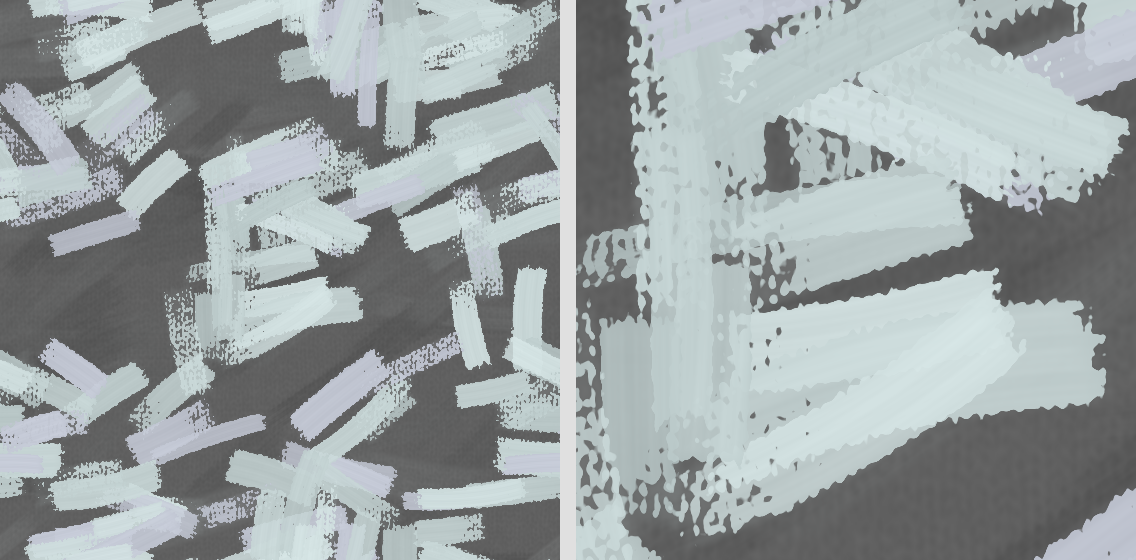
Left: the whole. Right: its middle third, enlarged.
Reproduce this texture procedurally as a Shadertoy shader.

```glsl
// Pale dry-brush strokes over a charcoal ground on woven canvas.
// Strokes wrap around the tile; each lays paint where its load exceeds
// the height of the weave, so worn ends break up into threads.

const float TAU = 6.2831853;

vec4 hash4(float n) {
    return fract(sin(n * vec4(12.99, 78.23, 37.72, 93.99) + vec4(1, 2, 3, 4)) * 4375.85);
}

vec2 hash2(vec2 c) {
    vec3 q = fract(c.xyx * vec3(0.1031, 0.1030, 0.0973));
    q += dot(q, q.yzx + 33.33);
    return fract((q.xx + q.yz) * q.zy);
}

// Wrapping cellular noise: distance to the nearest scattered point
float cellular(vec2 p, vec2 count) {
    p *= count;
    vec2 base = floor(p);
    float nearest = 2.0;
    for (int y = -1; y <= 1; y++)
    for (int x = -1; x <= 1; x++) {
        vec2 cell = base + vec2(x, y);
        vec2 point = cell + hash2(mod(cell, count));
        nearest = min(nearest, length(point - p));
    }
    return nearest;
}

// Height of the canvas: regular threads roughened by grain
float canvasHeight(vec2 p) {
    float wobble = 0.8 * sin(TAU * (5.0 * p.y + 2.0 * p.x)) + 0.5 * sin(TAU * (17.0 * p.y - 9.0 * p.x));
    float column = sin(TAU * 128.0 * p.x + wobble);
    float row = sin(TAU * 96.0 * p.y + 1.4 * sin(TAU * 64.0 * p.x) + wobble);
    float weave = 0.5 + 0.25 * column + 0.25 * row;
    float grain = cellular(p, vec2(170, 110));
    float patches = cellular(p + 0.37, vec2(34, 30));
    return max(0.1, 0.38 * weave + 0.6 * grain + 0.3 * (patches - 0.4));
}

// Wrapped coordinates of a stroke: its body spans -1 to 1 on both axes
vec2 strokeSpace(vec2 p, vec2 center, float angle, vec2 halfSize, float bend) {
    vec2 d = p - center;
    d -= round(d);
    float c = cos(angle), s = sin(angle);
    d = vec2(c * d.x + s * d.y, c * d.y - s * d.x);
    d.y += bend * d.x * d.x;
    return d / halfSize;
}

float bristles(vec2 q, float seed) {
    return 0.5 * sin(q.y * 8.0 + seed * 40.0 + sin(q.x * 2.0))
         + 0.3 * sin(q.y * 19.0 + seed * 70.0 + q.x)
         + 0.2 * sin(q.y * 37.0 - seed * 90.0);
}

// Broad, soft strokes of charcoal
vec3 paintGround(vec2 p, float height) {
    vec3 color = vec3(0.375);
    for (int i = 0; i < 80; i++) {
        float n = float(i);
        vec4 a = hash4(n + 200.3), b = hash4(n + 400.7);
        vec2 halfSize = vec2(mix(0.07, 0.2, a.z), mix(0.018, 0.045, a.w));
        vec2 q = strokeSpace(p, a.xy, 0.35 + 1.1 * (b.x - 0.5), halfSize, 0.8 * (b.y - 0.5));
        if (max(abs(q.x), abs(q.y)) > 1.2) continue;
        float body = (1.0 - smoothstep(0.6, 1.15, abs(q.x) + 0.12 * bristles(q, b.w)))
                   * (1.0 - smoothstep(0.75, 1.1, abs(q.y) + 0.15 * (height - 0.4)));
        vec3 gray = mix(vec3(0.315), vec3(0.425, 0.43, 0.43), b.z) + 0.01 * bristles(q, b.w);
        color = mix(color, gray, 0.65 * body);
    }
    return color + 0.035 * (height - 0.45);
}

// Pale strokes, laid in loose parallel groups of four
vec3 paintStrokes(vec3 color, vec2 p, float height) {
    for (int i = 0; i < 128; i++) {
        float n = float(i), group = floor(n / 4.0);
        vec4 g = hash4(group + 31.7), a = hash4(n + 607.1), b = hash4(n + 811.9);

        // Most groups rise gently; others stand upright or fall
        float angle = 0.35 + 0.6 * (g.w - 0.5);
        if (g.z > 0.62) angle = 1.57 + 0.4 * (g.w - 0.5);
        if (g.z > 0.84) angle = -0.6 + 0.8 * (g.w - 0.5);
        vec2 along = vec2(cos(angle), sin(angle));
        vec2 center = fract(group * vec2(0.7549, 0.5698)) + 0.25 * (g.xy - 0.5);
        center += along * 0.17 * (a.x - 0.5) + vec2(-along.y, along.x) * 0.18 * (a.y - 0.5);
        angle += 0.4 * (b.x - 0.5);

        vec2 halfSize = vec2(mix(0.055, 0.12, a.z), mix(0.016, 0.034, a.w));
        vec2 q = strokeSpace(p, center, angle, halfSize, 2.0 * (b.y - 0.5));
        if (max(abs(q.x), abs(q.y)) > 1.15) continue;
        if (fract(b.y * 7.0) > 0.5) q.x = -q.x;

        // Paint load fades toward the tail and the ragged rim
        float hair = bristles(q, b.w);
        float load = b.z > 0.78 ? 0.58 : 1.1;
        load -= 0.75 * fract(b.z * 9.0) * smoothstep(-0.3, 1.0, q.x);
        load += 0.09 * hair;
        float rim = (1.0 - smoothstep(0.78, 1.1, abs(q.y)))
                  * (1.0 - smoothstep(0.86, 1.1, abs(q.x) + 0.05 * hair));
        load *= rim;
        float cover = smoothstep(height - 0.06, height + 0.06, load);

        vec3 pale = mix(vec3(0.73, 0.79, 0.79), vec3(0.84, 0.90, 0.90), b.w);
        pale = mix(pale, vec3(0.77, 0.79, 0.84), step(0.75, fract(b.w * 13.0)));
        pale += 0.012 * hair + 0.025 * (load - 0.8);
        float opacity = mix(0.8, 0.97, fract(a.w * 11.0));
        color = mix(color, pale, max(cover * opacity, 0.1 * rim));
    }
    return color;
}

void mainImage(out vec4 fragColor, in vec2 fragCoord) {
    vec2 p = fragCoord / iResolution.xy;
    float height = canvasHeight(p);
    vec3 color = paintStrokes(paintGround(p, height), p, height);
    fragColor = vec4(color, 1.0);
}
```
